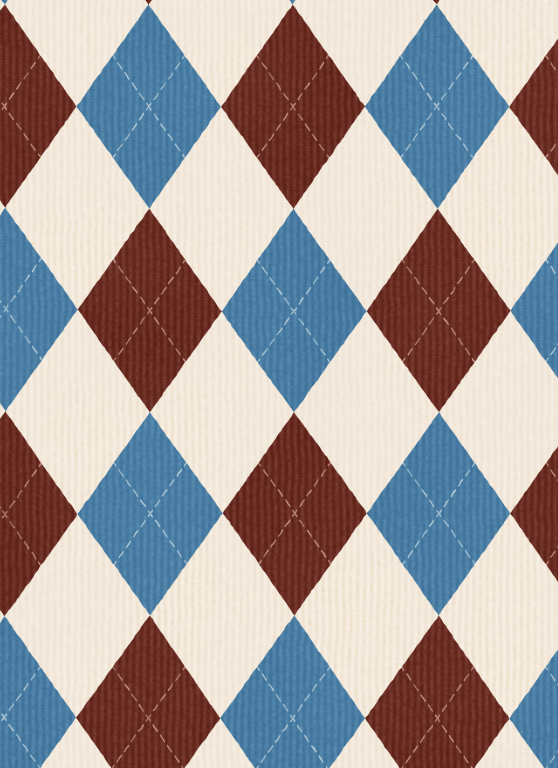
Write a Shadertoy shader that draws this pattern.

```glsl
// Argyle diamonds in rust and blue on cream ribbed knit, with dashed cross stitching.
#define PITCH vec2(0.1878, 0.2656)   // diamond width and height, in canvas heights
#define ORIGIN vec2(0.0065, 0.8620)  // centre of the top left diamond
#define RIBS 112.0                   // knit ribs per canvas height
#define DASHES 5.0                   // stitches from a centre to an edge
#define STITCH_WIDTH 0.0018
#define WARP 0.0040                  // slow drift of the cloth
#define EDGE_WOBBLE 0.0012           // raggedness of the printed edges
#define CREAM vec3(0.960, 0.930, 0.882)
#define RUST vec3(0.405, 0.165, 0.125)
#define BLUE vec3(0.290, 0.490, 0.640)

float hash(vec2 p) {
    return fract(sin(dot(p, vec2(127.1, 311.7))) * 43758.5453);
}

float noise(vec2 p) {
    vec2 i = floor(p), f = fract(p);
    f = f * f * (3.0 - 2.0 * f);
    return mix(mix(hash(i), hash(i + vec2(1, 0)), f.x),
               mix(hash(i + vec2(0, 1)), hash(i + vec2(1, 1)), f.x), f.y);
}

float coverage(float dist, float pixel) {
    return smoothstep(-0.75 * pixel, 0.75 * pixel, dist);
}

void mainImage(out vec4 fragColor, in vec2 fragCoord) {
    vec2 p = fragCoord / iResolution.y;
    float pixel = 1.0 / iResolution.y;

    // Cloth drift and rough print edges
    vec2 drift = vec2(noise(p * 3.5 + 7.0), noise(p * 3.5 + 31.0)) - 0.5;
    vec2 fray = vec2(noise(p * 190.0), noise(p * 190.0 + 53.0)) - 0.5;
    vec2 cloth = p + WARP * drift;
    vec2 grid = (cloth + EDGE_WOBBLE * fray - ORIGIN) / PITCH;

    // Touching diamonds, alternating in a checkerboard
    vec2 id = floor(grid + 0.5);
    vec2 q = abs(grid - id) * 2.0;
    float unit = 1.0 / length(2.0 / PITCH);
    float radius = q.x + q.y;
    float diamond = coverage((1.0 - radius) * unit, pixel);
    float isBlue = mod(id.x + id.y, 2.0);

    // Vertical ribs, with broken grooves and small knit loops
    float ribPhase = cloth.x * RIBS + 0.25 * (noise(p * vec2(20.0, 45.0)) - 0.5);
    float rib = 0.5 + 0.5 * cos(6.2832 * ribPhase);
    float loops = noise(vec2(ribPhase * 2.0, p.y * 230.0));
    float grain = noise(p * 480.0) - 0.5;
    float blotch = noise(p * 9.0) - 0.5;
    float ridge = rib * (0.55 + 0.6 * loops);

    vec3 cream = CREAM - vec3(0.030, 0.060, 0.085) * ridge * (0.7 + 0.6 * blotch);
    cream += 0.022 * grain + 0.015 * blotch;
    vec3 rust = RUST + vec3(0.078, 0.082, 0.080) * (ridge - 0.28);
    rust += 0.045 * grain + 0.02 * blotch;
    vec3 blue = BLUE + vec3(0.075, 0.070, 0.055) * (ridge - 0.42);
    blue += 0.045 * grain + 0.02 * blotch;

    vec3 dye = mix(rust, blue, isBlue);

    // Dashed stitches through each centre, parallel to its sides
    float stitchDist = abs(q.x - q.y) * unit;
    float line = coverage(0.5 * STITCH_WIDTH - stitchDist, pixel);
    float phase = abs(fract(radius * DASHES) - 0.5);
    float dash = smoothstep(0.10, 0.22, phase);
    float wear = 0.55 + 0.4 * noise(p * 120.0 + 17.0);
    vec3 thread = mix(vec3(0.82, 0.66, 0.60), vec3(0.78, 0.85, 0.88), isBlue);
    dye = mix(dye, thread, line * dash * wear);

    fragColor = vec4(clamp(mix(cream, dye, diamond), 0.0, 1.0), 1.0);
}
```
